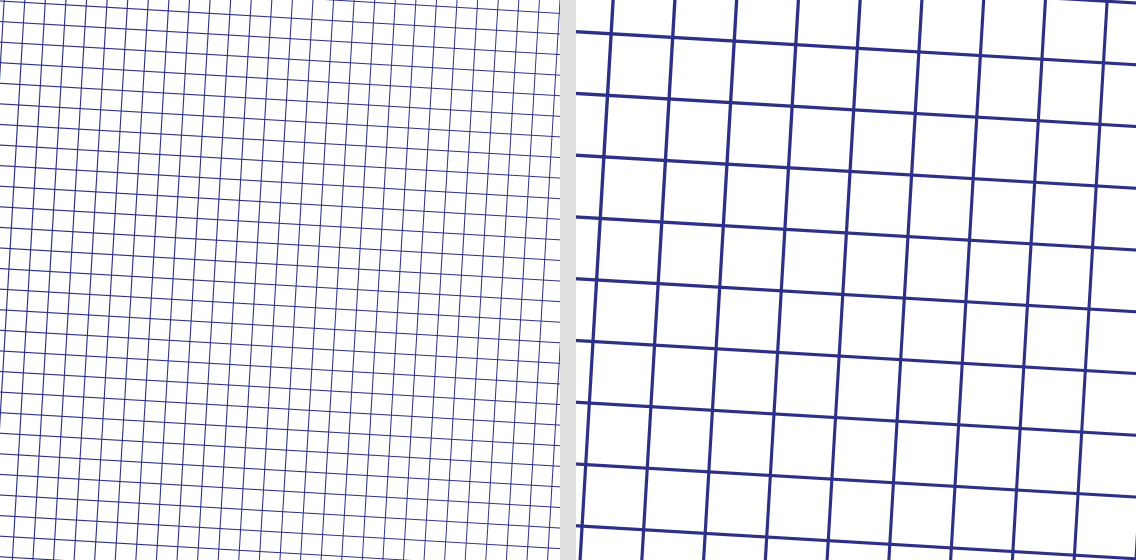
Left: the whole. Right: its middle third, enlarged.
A WebGL 2 fragment shader for this pattern:

```glsl
#version 300 es
precision highp float;
// Draws a slightly tilted square grid of thin navy ink lines on white paper.

uniform vec2 u_resolution;
out vec4 outColor;

const vec3 PAPER = vec3(1.0);
const vec3 INK = vec3(0.18, 0.19, 0.53);
const float PITCH = 0.03676;              // line spacing along the canvas edges
const float TILT = 0.059;                 // slope of the grid
const vec2 OFFSET = vec2(0.0075, 0.0017); // first lines at the upper left corner
const float LINE_WIDTH = 0.0019;

// Sine-free hash of a lattice point
float hash(vec2 cell) {
    vec3 q = fract(cell.xyx * 0.1031);
    q += dot(q, q.yzx + 33.33);
    return fract((q.x + q.y) * q.z);
}

// Smooth value noise in 0..1
float noise(vec2 p) {
    vec2 cell = floor(p);
    vec2 f = fract(p);
    f = f * f * (3.0 - 2.0 * f);
    float low = mix(hash(cell), hash(cell + vec2(1.0, 0.0)), f.x);
    float high = mix(hash(cell + vec2(0.0, 1.0)), hash(cell + 1.0), f.x);
    return mix(low, high, f.y);
}

// Distance to the nearest line of each of the two families
vec2 gridDistance(vec2 p, float pitch, float tilt, vec2 offset) {
    vec2 sheared = vec2(p.x + tilt * p.y, p.y - tilt * p.x) - offset;
    vec2 toLine = abs(fract(sheared / pitch + 0.5) - 0.5) * pitch;
    return toLine * inversesqrt(1.0 + tilt * tilt);
}

// Box-filtered coverage of lines of the given width
vec2 lineCoverage(vec2 dist, float width, float pixel) {
    vec2 upper = min(dist + 0.5 * pixel, vec2(0.5 * width));
    vec2 lower = max(dist - 0.5 * pixel, vec2(-0.5 * width));
    return clamp((upper - lower) / pixel, 0.0, 1.0);
}

void main() {
    float pixel = 1.0 / u_resolution.y;
    vec2 p = gl_FragCoord.xy * pixel;
    p.y = 1.0 - p.y; // measure down from the top edge

    // Ink is a little heavier at the left, with faint uneven pressure
    float pressure = mix(1.08, 0.93, smoothstep(0.0, 0.9, p.x));
    pressure += 0.08 * (noise(p * 5.0) - 0.5);

    vec2 dist = gridDistance(p, PITCH, TILT, OFFSET);
    vec2 ink = lineCoverage(dist, LINE_WIDTH * pressure, pixel);
    float coverage = 1.0 - (1.0 - ink.x) * (1.0 - ink.y);

    outColor = vec4(mix(PAPER, INK, coverage), 1.0);
}
```
